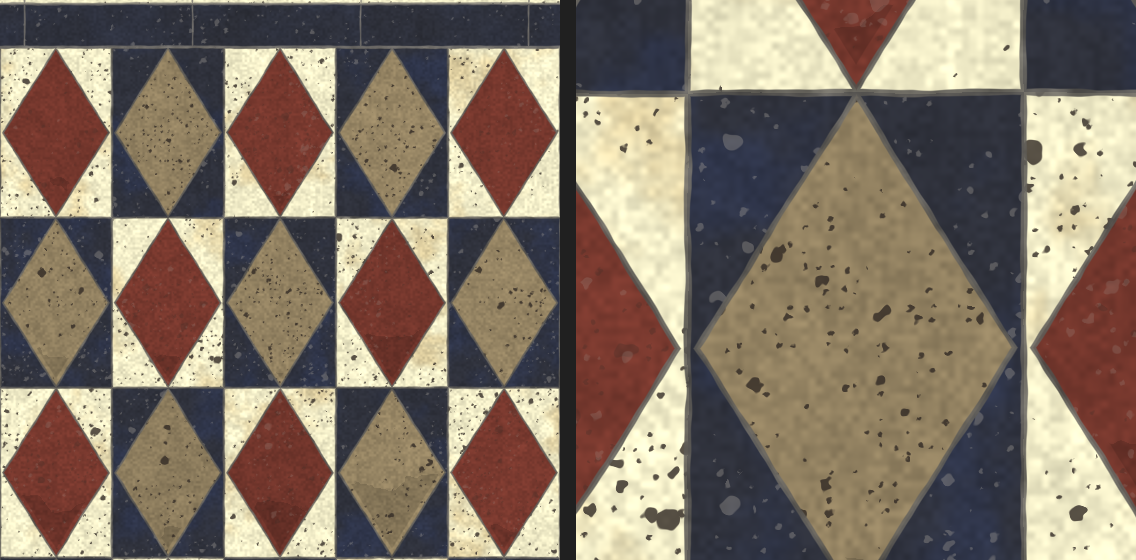
Left: the whole. Right: its middle third, enlarged.
Write a Shadertoy shader that draws this texture.

```glsl
// Worn floor of diamond tiles in a five by three checker, with a dark border course on top.
#define COLUMNS 5.0
#define ROWS 3.0
#define FIELD_BOTTOM 0.004
#define FIELD_TOP 0.915
#define BORDER_TOP 0.993
#define BORDER_PERIOD 0.3
#define BORDER_SHIFT 0.044
#define DIAMOND_FILL vec2(0.945, 0.99)
#define JOINT 0.0019
#define WOBBLE 0.0022
#define GRAIN 0.17
#define WEAR 0.8

const vec3 SLATE = vec3(0.185, 0.195, 0.235);
const vec3 RED = vec3(0.455, 0.215, 0.175);
const vec3 CREAM = vec3(0.955, 0.935, 0.79);
const vec3 TAN = vec3(0.565, 0.50, 0.375);
const vec3 GROUT = vec3(0.38, 0.37, 0.35);
const vec3 PALE = vec3(0.65, 0.63, 0.60);
const vec3 PIT = vec3(0.19, 0.16, 0.14);

float hash(vec2 p) {
    return fract(sin(dot(p, vec2(127.1, 311.7))) * 43758.5453);
}

float noise(vec2 p) {
    vec2 i = floor(p), f = fract(p);
    f = f * f * (3.0 - 2.0 * f);
    return mix(mix(hash(i), hash(i + vec2(1, 0)), f.x),
               mix(hash(i + vec2(0, 1)), hash(i + vec2(1, 1)), f.x), f.y);
}

float fbm(vec2 p) {
    float sum = 0.0, amp = 0.5;
    for (int i = 0; i < 4; i++) {
        sum += amp * noise(p);
        p = p * 2.03 + 17.3;
        amp *= 0.5;
    }
    return sum / 0.9375;
}

// Ragged spots of several sizes, denser where the cluster noise is high.
float specks(vec2 uv, float seed, float density) {
    float mask = 0.0, scale = 32.0;
    for (int i = 0; i < 4; i++) {
        vec2 p = uv * scale + seed, id = floor(p);
        vec2 centre = 0.3 + 0.4 * vec2(hash(id + 3.1), hash(id + 7.7));
        vec2 d = fract(p) - centre + 0.22 * (noise(p * 5.0) - 0.5);
        float radius = 0.06 + 0.18 * hash(id + 11.3);
        float cluster = smoothstep(0.3, 0.75, noise(uv * 11.0 + seed));
        float present = step(hash(id + seed), density * (0.25 + 1.5 * cluster));
        float soft = scale / iResolution.y;
        mask = max(mask, present * (1.0 - smoothstep(radius - soft, radius + soft, length(d))));
        scale *= 1.6;
    }
    return mask;
}

// Coverage of the region where the distance is negative.
float fill(float d) {
    float aa = 0.9 / iResolution.y;
    return 1.0 - smoothstep(-aa, aa, d);
}

void mainImage(out vec4 fragColor, in vec2 fragCoord) {
    vec2 uv = fragCoord / iResolution.xy;
    vec2 p = uv + WOBBLE * (vec2(fbm(uv * 28.0), fbm(uv * 28.0 + 50.0)) - 0.5);

    // Checker cell and its diamond
    vec2 size = vec2(1.0 / COLUMNS, (FIELD_TOP - FIELD_BOTTOM) / ROWS);
    vec2 g = (p - vec2(0.0, FIELD_BOTTOM)) / size;
    vec2 cell = floor(g), q = (fract(g) - 0.5) * size;
    float isRed = 1.0 - mod(cell.x + cell.y, 2.0);
    vec2 h = 0.5 * size * DIAMOND_FILL;
    float diamond = (dot(abs(q) / h, vec2(1)) - 1.0) * h.x * h.y / length(h);
    float inside = fill(diamond);
    vec2 toEdge = 0.5 * size - abs(q);

    vec3 ground = mix(SLATE, CREAM, isRed);
    vec3 centre = mix(TAN, RED, isRed);
    centre *= 0.95 + 0.1 * hash(cell + 5.0);

    // Damp stain with a wavy upper rim, mostly in the lower rows
    float level = q.y / size.y + 0.3 * (fbm(uv * 19.0 + cell * 7.0) - 0.5);
    float stainTop = mix(0.02, -0.4, hash(cell + 2.3)) - 0.12 * cell.y;
    float stain = fill(max(level - stainTop, diamond + 0.008));
    centre *= 1.0 - 0.13 * stain;

    // Ageing of the corner pieces
    float cloud = fbm(uv * 16.0 + 4.0);
    ground = mix(ground, CREAM * vec3(0.87, 0.79, 0.67), isRed * 0.6 * smoothstep(0.5, 0.8, cloud));
    ground += (1.0 - isRed) * vec3(0.0, 0.015, 0.06) * smoothstep(0.4, 0.8, cloud);
    vec3 tile = mix(ground, centre, inside);

    // Border course and the sliver of pale tiles beyond it
    float inBorder = step(FIELD_TOP, p.y), beyond = step(BORDER_TOP, p.y);
    vec3 border = SLATE * (0.95 + 0.35 * vec3(0.5, 0.65, 1.0) * (cloud - 0.3));
    tile = mix(tile, mix(border, CREAM, beyond), inBorder);

    // Grain, pits and scuffs
    tile *= 1.0 + GRAIN * (noise(uv * 230.0) - 0.5) + 0.16 * (fbm(uv * 45.0) - 0.5);
    float slate = mix((1.0 - isRed) * (1.0 - inside), 1.0 - beyond, inBorder);
    float redClay = isRed * inside * (1.0 - inBorder);
    float pits = specks(uv, 13.0, 0.09) * (1.0 - slate) * mix(1.0, 0.3, redClay);
    float scuffs = specks(uv, 41.0, 0.08) * max(slate, 0.55 * redClay);
    tile = mix(tile, PIT, WEAR * pits);
    tile = mix(tile, PALE, 0.45 * WEAR * scuffs);

    // Joints of the field, then those of the border
    float ragged = JOINT * (0.75 + 0.5 * noise(uv * 90.0));
    float square = min(toEdge.x, toEdge.y) - ragged;
    float field = fill(min(square, abs(diamond) - 0.85 * ragged)) * (1.0 - inBorder);
    float along = abs(fract((p.x - BORDER_SHIFT) / BORDER_PERIOD + 0.5) - 0.5) * BORDER_PERIOD;
    float course = min(abs(p.y - FIELD_TOP - 0.001), abs(p.y - BORDER_TOP)) - 1.2 * ragged;
    float edging = max(fill(course), fill(along - 0.7 * ragged) * inBorder);
    vec3 grout = GROUT * (0.65 + 0.7 * fbm(uv * 60.0));
    vec3 col = mix(tile, grout, 0.9 * field);
    col = mix(col, mix(grout, PALE, 0.35), 0.85 * edging);
    fragColor = vec4(clamp(col, 0.0, 1.0), 1.0);
}
```
